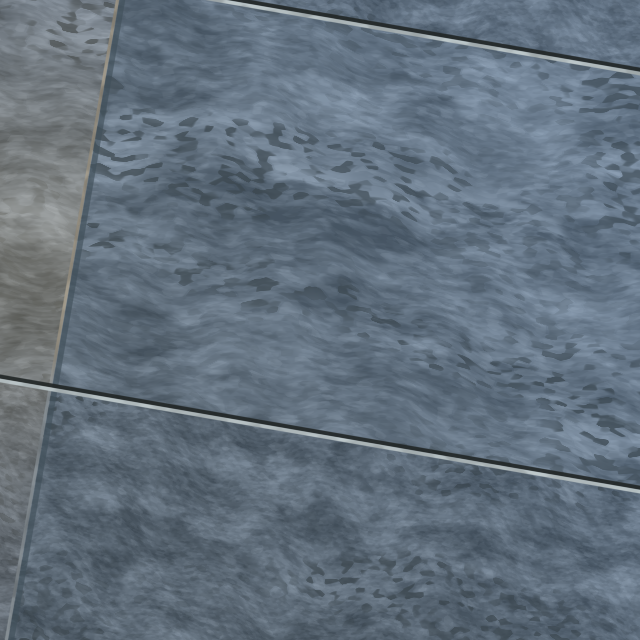
This texture is drawn by a three.js fragment shader. Its source:

```glsl
varying vec2 vUv;

const vec2 CROSSING = vec2(0.078, 0.392);
const vec2 TILE_SIZE = vec2(1.3, 0.6435);
const float TILT = 0.172;

const vec3 SLATE_DARK = vec3(0.27, 0.32, 0.365);
const vec3 SLATE_LIGHT = vec3(0.50, 0.56, 0.62);
const vec3 SLATE_PIT = vec3(0.22, 0.26, 0.28);
const vec3 SLATE_PALE = vec3(0.53, 0.59, 0.65);
const vec3 GROUT_LIGHT = vec3(0.69, 0.73, 0.74);
const vec3 GROUT_TAN = vec3(0.60, 0.57, 0.51);
const vec3 GROUT_GREY = vec3(0.50, 0.53, 0.55);
const vec3 GAP_DARK = vec3(0.13, 0.15, 0.15);
const vec3 EDGE_SHADE = vec3(0.25, 0.31, 0.35);

vec2 hash2(vec2 cell) {
  vec2 k = vec2(dot(cell, vec2(127.1, 311.7)), dot(cell, vec2(269.5, 183.3)));
  return fract(sin(k) * 43758.5);
}

// Smooth cellular noise: random cell values blended by distance
float cellular(vec2 p) {
  vec2 base = floor(p);
  vec2 f = p - base;
  float total = 0.0;
  float weights = 0.0;
  for (int y = -1; y <= 1; y++) {
    for (int x = -1; x <= 1; x++) {
      vec2 offset = vec2(float(x), float(y));
      vec2 jitter = hash2(base + offset);
      float d = length(offset + jitter - f);
      float w = pow(1.0 - smoothstep(0.0, 1.5, d), 6.0) + 0.0001;
      total += w * hash2(base + offset + 57.0).x;
      weights += w;
    }
  }
  return total / weights;
}

// Layered cellular grain, centred on zero
float grain(vec2 p, float falloff) {
  float total = 0.0;
  float weights = 0.0;
  float w = 1.0;
  for (int i = 0; i < 5; i++) {
    total += w * (cellular(p) - 0.5);
    weights += w;
    w *= falloff;
    p = p * 2.03 + vec2(17.3, 9.1);
  }
  return total / weights;
}

// Slow layered sines that bend the bedding of the stone
float bend(vec2 p, float seed) {
  return 0.012 * sin(p.x * 9.0 + p.y * 5.0 + seed)
       + 0.006 * sin(p.x * 23.0 - p.y * 14.0 + seed * 2.3)
       + 0.003 * sin(p.x * 51.0 + p.y * 33.0 + seed * 4.1);
}

float line(float d, float centre, float halfWidth) {
  return 1.0 - smoothstep(halfWidth - 0.0012, halfWidth + 0.0012, abs(d - centre));
}

float band(float d, float width) {
  return exp(-d * d / (width * width));
}

vec3 stone(vec2 p, float seed, float mottled) {
  vec2 q = vec2(p.x, p.y + bend(p, seed)) + seed * 3.7;
  float g = grain(q * mix(vec2(5.0, 17.0), vec2(11.0, 20.0), mottled), 0.78);
  float patches = cellular(q * vec2(4.0, 9.0) + 31.0);
  vec3 color = mix(SLATE_DARK, SLATE_LIGHT, clamp(0.5 + g * 1.7, 0.0, 1.0));

  // Pale cloudy seam and dark vein, stronger in bedded tiles
  float bedded = 1.0 - mottled;
  float wobble = bend(p * 2.0, seed + 2.0) + g * 0.12;
  float seam = band(p.y - 0.425 + 0.095 * p.x * p.x + wobble, 0.022);
  float vein = band(p.y - 0.245 + 0.05 * p.x + 0.15 * p.x * p.x + wobble, 0.025);
  float broken = smoothstep(0.3, 0.75, cellular(q * vec2(7.0, 24.0) + 5.0));
  color = mix(color, SLATE_PALE, bedded * seam * broken * 0.6);

  // Fine pits gather in patches and along the vein
  float fine = cellular(q * mix(vec2(55.0, 130.0), vec2(80.0, 125.0), mottled));
  float cluster = smoothstep(0.4, 0.85, patches) * 0.55 + bedded * vein * 0.55;
  float pits = smoothstep(0.56, 0.85, fine) * (0.12 + cluster);
  color = mix(color, SLATE_PIT, clamp(pits, 0.0, 0.75));
  return color + 0.035 * smoothstep(0.65, 0.95, 1.0 - fine);
}

void main() {
  float c = cos(TILT);
  float s = sin(TILT);
  vec2 p = mat2(c, s, -s, c) * (vUv - CROSSING);
  vec2 id = floor(p / TILE_SIZE);
  vec2 local = p - id * TILE_SIZE;
  float mottled = 0.85 * mod(id.y, 2.0);
  float seed = dot(id, vec2(2.7, 4.3));
  vec3 color = stone(local, seed, mottled);

  // Tone of each tile, warm reflection at the left, cool light at the right
  float leftColumn = 1.0 - step(0.0, p.x);
  float warmth = leftColumn * band(vUv.y - 0.58, 0.34);
  color *= 1.0 - 0.07 * mottled;
  color += leftColumn * vec3(0.025, 0.01, 0.0);
  color += warmth * vec3(0.075, 0.045, -0.005);
  color += smoothstep(0.3, 1.5, vUv.x + vUv.y * 0.6) * vec3(0.012, 0.025, 0.045);

  // Upright joint: tan grout with a soft shaded edge
  vec2 joint = mod(p + 0.5 * TILE_SIZE, TILE_SIZE) - 0.5 * TILE_SIZE;
  float wear = cellular(p * 45.0);
  vec3 upright = mix(GROUT_GREY, GROUT_TAN, smoothstep(-0.02, 0.08, p.y));
  color = mix(color, EDGE_SHADE, 0.65 * line(joint.x, 0.0075, 0.0045));
  color = mix(color, upright * (0.85 + 0.25 * wear), 0.9 * line(joint.x, 0.0, 0.0025));

  // Level joint: dark gap above bright grout
  color = mix(color, GAP_DARK, 0.92 * line(joint.y, 0.0058, 0.0034));
  color = mix(color, GROUT_LIGHT * (0.88 + 0.22 * wear), line(joint.y, 0.0, 0.0029));

  gl_FragColor = vec4(color, 1.0);
}
```
